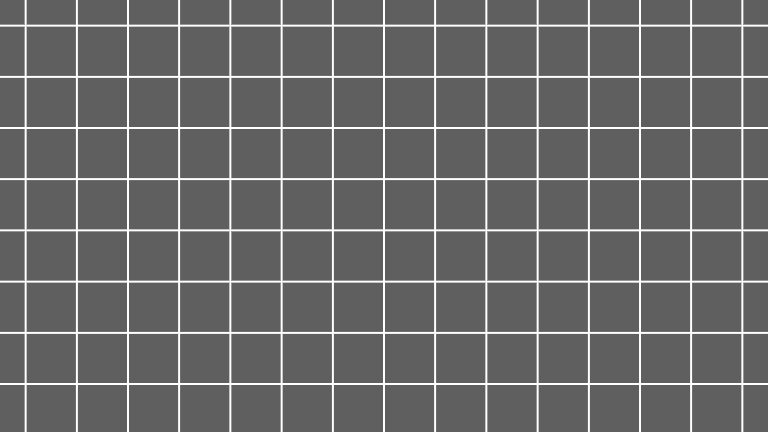
Write a Shadertoy shader that draws this pattern.

```glsl
// Flat grey field ruled with a square grid of thin white lines.

#define CELLS_ACROSS 15.0
#define LINE_WIDTH 0.039            // share of one cell
#define GRID_OFFSET vec2(0.5, 0.5)  // first line, in cells from the top left
#define FIELD_COLOR vec3(0.372)
#define LINE_COLOR vec3(1.0)

// Distance to the nearest grid line on each axis, in cells
vec2 lineDistance(vec2 p) {
    return abs(fract(p - GRID_OFFSET + 0.5) - 0.5);
}

// Smooth line coverage with an edge one pixel wide
float gridCoverage(vec2 p, float pixel) {
    vec2 edge = (lineDistance(p) - 0.5 * LINE_WIDTH) / pixel;
    vec2 cover = 1.0 - smoothstep(-0.5, 0.5, edge);
    return max(cover.x, cover.y);
}

void mainImage(out vec4 fragColor, in vec2 fragCoord) {
    // Cell units, with rows counted down from the top edge
    float pixel = CELLS_ACROSS / iResolution.x;
    vec2 p = vec2(fragCoord.x, iResolution.y - fragCoord.y) * pixel;

    vec3 color = mix(FIELD_COLOR, LINE_COLOR, gridCoverage(p, pixel));
    fragColor = vec4(color, 1.0);
}
```
